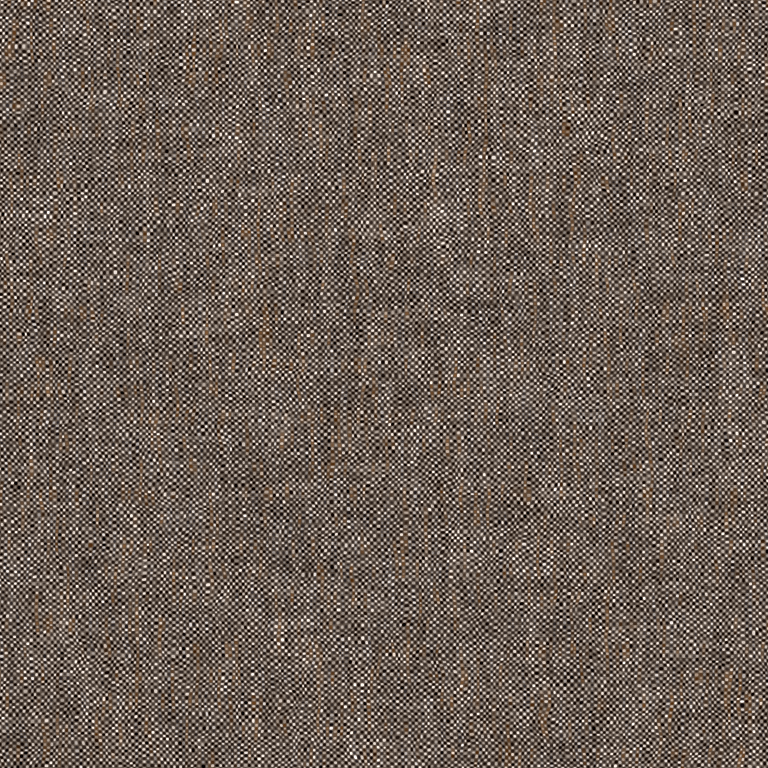
This texture is drawn by a Shadertoy shader. Its source:

```glsl
// Tweed-like plain weave: cream weft dots alternate with dark warp dots.
// Each crossing is a rounded dome over a brown ground; yarns vary in width,
// tone and dye, with short broken rust flecks. Supersampled for smooth edges.

const vec2  THREADS       = vec2(232.0, 236.0); // yarns across the canvas
const vec3  GROUND        = vec3(0.375, 0.325, 0.285);
const vec3  WEFT_CREAM    = vec3(0.83, 0.78, 0.74);
const vec3  WARP_DARK     = vec3(0.11, 0.065, 0.045);
const vec3  WARP_RUST     = vec3(0.49, 0.31, 0.15);
const vec3  COOL_TINT     = vec3(-0.02, 0.0, 0.025);
const float RUST_START    = 0.74;  // yarn noise above this turns rust
const float YARN_VARIANCE = 0.18;  // tone change along a yarn
const float DOT_VARIANCE  = 0.36;  // tone change from dot to dot
const float BAND_VARIANCE = 0.07;  // broad streaks and mottling
const float DRIFT         = 1.0;   // slow yarn drift, in yarn widths
const float WIDTH_JITTER  = 0.75;  // uneven yarn width, in yarn widths
const vec2  DOME_SOFTNESS = vec2(0.5, 1.1); // range from full to thin dots
const int   SAMPLES       = 3;     // per pixel side
const float PI            = 3.14159265;

float hash(vec2 p) {
    vec3 q = fract(vec3(p.xyx) * 0.1031);
    q += dot(q, q.yzx + 33.33);
    return fract((q.x + q.y) * q.z);
}

float valueNoise(vec2 p) {
    vec2 i = floor(p), f = fract(p);
    f = f * f * (3.0 - 2.0 * f);
    return mix(mix(hash(i), hash(i + vec2(1, 0)), f.x),
               mix(hash(i + vec2(0, 1)), hash(i + vec2(1, 1)), f.x), f.y);
}

// Smooth noise along one yarn, independent of its neighbours
float yarnNoise(float yarn, float along) {
    float i = floor(along), f = smoothstep(0.0, 1.0, fract(along));
    return mix(hash(vec2(yarn, i)), hash(vec2(yarn, i + 1.0)), f);
}

// Yarn coordinates with slow drift and uneven widths
vec2 yarnGrid(vec2 uv) {
    vec2 drift = vec2(valueNoise(uv * vec2(24.0, 34.0)),
                      valueNoise(uv * vec2(30.0, 22.0) + 71.0)) - 0.5;
    vec2 width = vec2(valueNoise(uv * vec2(105.0, 48.0) + 19.0),
                      valueNoise(uv * vec2(60.0, 105.0) + 53.0)) - 0.5;
    return uv * THREADS + 20.0 + DRIFT * drift + WIDTH_JITTER * width;
}

vec3 weave(vec2 uv) {
    vec2 grid = yarnGrid(uv);
    vec2 cell = floor(grid);
    vec2 offset = grid - cell - 0.5;
    bool weftOnTop = mod(cell.x + cell.y, 2.0) < 0.5;

    // Tones carried along the yarns and by single dots
    float warpTone = yarnNoise(cell.x + 300.0, grid.y / 9.0) - 0.5;
    float weftTone = yarnNoise(cell.y + 700.0, grid.x / 8.0) - 0.5;
    float dotTone = hash(cell + 37.0) - 0.5;
    float dotSize = hash(cell + 411.0);

    // Rust and cool dyes run in short stretches of the warp
    float dye = yarnNoise(cell.x + 1100.0, grid.y / 8.0);
    float rust = smoothstep(RUST_START, RUST_START + 0.22, dye);
    rust *= 0.35 + 0.65 * hash(cell + 823.0);
    float cool = smoothstep(0.35, 0.1, dye);

    vec3 top;
    if (weftOnTop) {
        top = WEFT_CREAM + YARN_VARIANCE * (weftTone + 0.8 * warpTone)
            + DOT_VARIANCE * dotTone;
        top = mix(top, WARP_RUST + 0.15, 0.3 * rust);
    } else {
        top = WARP_DARK + 0.6 * YARN_VARIANCE * warpTone
            + 0.5 * DOT_VARIANCE * dotTone;
        top = mix(top, WARP_RUST + 0.6 * DOT_VARIANCE * dotTone, 0.8 * rust);
    }
    top += COOL_TINT * cool;

    // Rounded crossing; thick slubs flatten the relief
    float dome = cos(PI * offset.x) * cos(PI * offset.y);
    float softness = mix(DOME_SOFTNESS.x, DOME_SOFTNESS.y, dotSize);
    float relief = smoothstep(0.0, softness, dome);
    float slub = smoothstep(0.3, 0.48, weftTone);
    float worn = valueNoise(uv * vec2(60.0, 60.0) + 13.0);
    relief *= mix(1.1, 0.85, worn) * (1.0 - 0.25 * slub);
    vec3 ground = GROUND + 0.5 * YARN_VARIANCE * (warpTone + weftTone);
    ground = mix(ground, WARP_RUST, 0.4 * rust) + 0.04 * slub;
    vec3 color = mix(ground, top, relief);

    // Broad streaks, mostly along the warp
    float bands = 1.2 * valueNoise(uv * vec2(75.0, 7.0) + 5.0)
                + 0.8 * valueNoise(uv * vec2(9.0, 80.0) + 91.0)
                + 0.7 * valueNoise(uv * 6.0 + 47.0) - 1.35;
    return color * (1.0 + BAND_VARIANCE * bands);
}

void mainImage(out vec4 fragColor, in vec2 fragCoord) {
    vec3 sum = vec3(0.0);
    for (int y = 0; y < SAMPLES; y++) {
        for (int x = 0; x < SAMPLES; x++) {
            vec2 shift = (vec2(x, y) + 0.5) / float(SAMPLES) - 0.5;
            sum += weave((fragCoord + shift) / iResolution.xy);
        }
    }
    fragColor = vec4(clamp(sum / float(SAMPLES * SAMPLES), 0.0, 1.0), 1.0);
}
```
